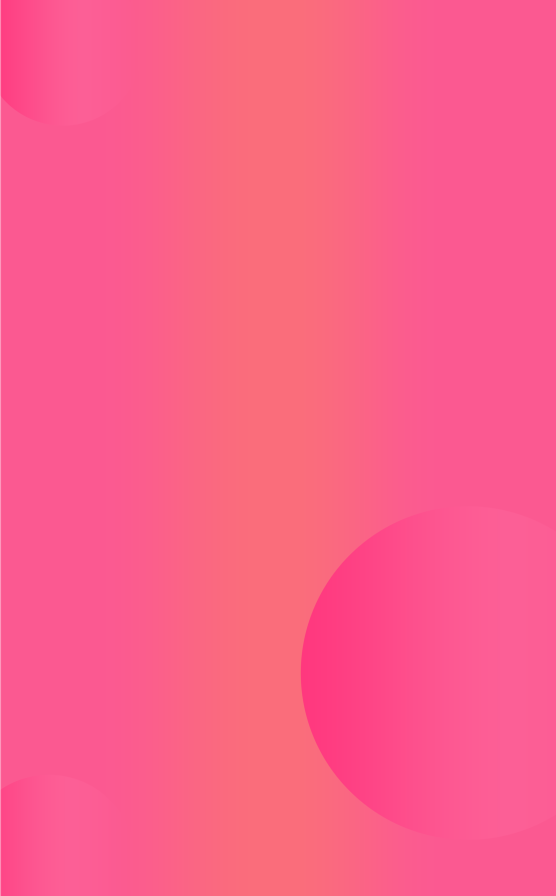
Write a WebGL 1 fragment shader that draws this background.

```glsl
precision highp float;
// Pink backdrop with a soft coral vertical band and three gradient discs.

uniform vec2 u_resolution;

// Lays a disc over the base, deep pink at its left and fading at its right.
vec3 addDisc(vec3 base, vec2 p, vec2 center, float radius) {
    float pixel = 1.0 / u_resolution.x;
    float across = (p.x - center.x + radius) / (2.0 * radius);
    vec3 deepPink = vec3(1.0, 0.21, 0.49);
    vec3 lightPink = vec3(0.99, 0.373, 0.588);
    vec3 fill = mix(deepPink, lightPink, smoothstep(-0.1, 0.65, across));
    float cover = 1.0 - smoothstep(-0.7 * pixel, 0.7 * pixel, length(p - center) - radius);
    float opacity = 1.0 - smoothstep(0.6, 1.0, across);
    return mix(base, fill, cover * opacity);
}

void main() {
    // Both axes are measured in canvas widths.
    vec2 p = gl_FragCoord.xy / u_resolution.x;
    float top = u_resolution.y / u_resolution.x;

    // Coral band between pink sides
    float band = smoothstep(0.17, 0.48, p.x) * (1.0 - smoothstep(0.52, 0.80, p.x));
    vec3 color = mix(vec3(0.985, 0.35, 0.57), vec3(0.98, 0.428, 0.482), band);

    // Large disc at the right, small ones in the left corners
    color = addDisc(color, p, vec2(0.841, 0.401), 0.300);
    color = addDisc(color, p, vec2(0.113, top - 0.082), 0.144);
    color = addDisc(color, p, vec2(0.088, 0.063), 0.155);

    // Thin pale line along the left border
    float border = 1.0 - smoothstep(0.001, 0.003, p.x);
    color = mix(color, vec3(1.0, 0.9, 0.94), 0.45 * border);

    gl_FragColor = vec4(color, 1.0);
}
```
